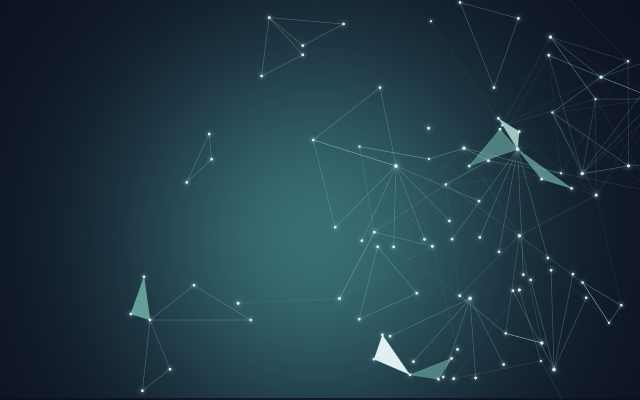
A WebGL 1 fragment shader for this background:

```glsl
precision highp float;
// A teal glow on navy behind a web of thin lines, bright nodes and glassy facets.
// Nodes sit on a jittered grid thinned by a density field and link to random
// neighbours; fans and triangles give the web its larger structure.

uniform vec2 u_resolution;

const float CELL = 0.11;
const vec3 NAVY = vec3(0.045, 0.06, 0.13);
const vec3 TEAL = vec3(0.22, 0.43, 0.45);
const vec3 LINE_COLOR = vec3(0.52, 0.78, 0.74);
const vec3 NODE_COLOR = vec3(0.82, 0.95, 0.95);
const vec3 GLASS = vec3(0.44, 0.70, 0.66);
const vec3 FROST = vec3(0.72, 0.88, 0.85);
const vec3 WHITE = vec3(0.90, 0.96, 0.97);

vec2 hash2(vec2 p) {
  vec3 q = fract(p.xyx * vec3(0.1031, 0.1030, 0.0973));
  q += dot(q, q.yzx + 33.33);
  return fract((q.xx + q.yz) * q.zy);
}

float cover(float dist, float px) {
  return clamp(0.5 - dist / px, 0.0, 1.0);
}

float segment(vec2 p, vec2 a, vec2 b, float px) {
  vec2 ab = b - a;
  float t = clamp(dot(p - a, ab) / max(dot(ab, ab), 0.00001), 0.0, 1.0);
  return cover(length(p - a - ab * t) - 0.0008, px);
}

float node(vec2 p, vec2 center, float radius, float px) {
  float d = length(p - center);
  return max(cover(d - radius, px), 0.2 * exp(-d * d / (5.0 * radius * radius)));
}

// Density of the scattered nodes
float blob(vec2 p, vec2 center, float radius) {
  vec2 q = (p - center) / radius;
  float r2 = dot(q, q);
  return exp(-r2 * r2);
}

float density(vec2 p) {
  float d = 0.72 * blob(p, vec2(1.24, 0.46), 0.40);
  d += 0.45 * blob(p, vec2(1.47, 0.78), 0.25);
  d += 0.45 * blob(p, vec2(1.01, 0.83), 0.13);
  return d + 0.07 * smoothstep(0.35, 0.5, p.x);
}

vec2 nodeAt(vec2 cell) {
  return (cell + 0.1 + 0.8 * hash2(cell + 17.0)) * CELL;
}

bool alive(vec2 cell) {
  return hash2(cell + 53.0).x < density((cell + 0.5) * CELL);
}

// Ink holds line strength in x and node strength in y
void web(inout vec2 ink, vec2 p, float px) {
  vec2 home = floor(p / CELL);
  for (int j = -2; j <= 2; j++) {
    for (int i = -2; i <= 2; i++) {
      vec2 cell = home + vec2(float(i), float(j));
      if (!alive(cell)) continue;
      vec2 a = nodeAt(cell);
      float size = mix(0.0026, 0.0046, hash2(cell + 91.0).y);
      ink.y = max(ink.y, node(p, a, size, px));
      for (int k = 0; k < 6; k++) {
        vec2 pick = hash2(cell + 7.3 * float(k) + 131.0);
        vec2 other = cell + floor(pick * 5.0) - 2.0;
        if (!alive(other)) continue;
        vec2 b = nodeAt(other);
        float strength = 0.08 + 0.36 * (1.0 - smoothstep(0.08, 0.30, length(b - a)));
        ink.x += strength * segment(p, a, b, px);
      }
    }
  }
}

void fan(inout vec2 ink, vec2 p, vec2 hub, float aim, float spread, float reach, float px) {
  ink.y = max(ink.y, node(p, hub, 0.0048, px));
  for (int i = 0; i < 5; i++) {
    float angle = aim + spread * (float(i) / 4.0 - 0.5);
    float size = reach * (0.7 + 0.3 * hash2(hub * 40.0 + float(i)).x);
    vec2 tip = hub + size * vec2(cos(angle), sin(angle));
    ink.x += 0.34 * segment(p, hub, tip, px);
    ink.y = max(ink.y, node(p, tip, 0.0036, px));
  }
}

void outline(inout vec2 ink, vec2 p, vec2 a, vec2 b, vec2 c, float px) {
  ink.x += 0.36 * (segment(p, a, b, px) + segment(p, b, c, px) + segment(p, c, a, px));
  float dots = max(node(p, a, 0.0036, px), node(p, b, 0.0036, px));
  ink.y = max(ink.y, max(dots, node(p, c, 0.0036, px)));
}

float side(vec2 p, vec2 a, vec2 b) {
  vec2 e = normalize(b - a);
  return e.x * (p.y - a.y) - e.y * (p.x - a.x);
}

void facet(inout vec3 color, inout vec2 ink, vec2 p, vec2 a, vec2 b, vec2 c, vec4 tint, float px) {
  float turn = sign(side(c, a, b));
  float inside = min(turn * side(p, a, b), min(turn * side(p, b, c), turn * side(p, c, a)));
  color = mix(color, tint.rgb, tint.a * cover(-inside, px));
  outline(ink, p, a, b, c, px);
}

void main() {
  float px = 1.0 / u_resolution.y;
  vec2 p = gl_FragCoord.xy * px;
  vec2 ink = vec2(0.0);

  // Radial glow with a dark strip along the bottom
  vec2 fromGlow = p - vec2(0.79, 0.41);
  vec3 color = mix(NAVY, TEAL, exp(-dot(fromGlow, fromGlow) / 0.26));
  color = mix(color, NAVY, 0.8 * cover(p.y - 0.005, px));

  // Scattered web and the fans of its main hubs
  web(ink, p, px);
  fan(ink, p, vec2(1.294, 0.627), -1.75, 0.9, 0.32, px);
  fan(ink, p, vec2(1.175, 0.254), -1.9, 1.6, 0.25, px);
  fan(ink, p, vec2(1.385, 0.076), 1.6, 0.9, 0.25, px);
  fan(ink, p, vec2(0.990, 0.585), -1.2, 1.6, 0.24, px);

  // Open triangles
  outline(ink, p, vec2(0.673, 0.956), vec2(0.859, 0.940), vec2(0.757, 0.886), px);
  outline(ink, p, vec2(0.673, 0.956), vec2(0.654, 0.810), vec2(0.757, 0.863), px);
  outline(ink, p, vec2(0.523, 0.665), vec2(0.529, 0.602), vec2(0.467, 0.544), px);
  outline(ink, p, vec2(0.375, 0.200), vec2(0.356, 0.023), vec2(0.425, 0.077), px);
  outline(ink, p, vec2(0.783, 0.650), vec2(0.950, 0.781), vec2(0.990, 0.585), px);
  outline(ink, p, vec2(0.783, 0.650), vec2(0.838, 0.432), vec2(0.990, 0.585), px);
  outline(ink, p, vec2(0.944, 0.383), vec2(0.898, 0.202), vec2(1.042, 0.267), px);
  outline(ink, p, vec2(1.150, 0.994), vec2(1.296, 0.954), vec2(1.235, 0.781), px);
  outline(ink, p, vec2(0.375, 0.200), vec2(0.485, 0.287), vec2(0.627, 0.200), px);

  // Filled facets
  facet(color, ink, p, vec2(0.360, 0.308), vec2(0.327, 0.215), vec2(0.375, 0.200), vec4(GLASS, 0.85), px);
  facet(color, ink, p, vec2(1.025, 0.063), vec2(1.096, 0.052), vec2(1.129, 0.104), vec4(GLASS, 0.60), px);
  facet(color, ink, p, vec2(0.956, 0.163), vec2(0.935, 0.102), vec2(1.025, 0.063), vec4(WHITE, 0.97), px);
  facet(color, ink, p, vec2(1.250, 0.677), vec2(1.173, 0.585), vec2(1.294, 0.627), vec4(GLASS, 0.60), px);
  facet(color, ink, p, vec2(1.246, 0.704), vec2(1.298, 0.671), vec2(1.294, 0.627), vec4(FROST, 0.85), px);
  facet(color, ink, p, vec2(1.294, 0.627), vec2(1.354, 0.552), vec2(1.429, 0.529), vec4(GLASS, 0.70), px);

  color = mix(color, max(color, LINE_COLOR), min(ink.x, 0.7));
  color = mix(color, max(color, NODE_COLOR), ink.y);
  gl_FragColor = vec4(color, 1.0);
}
```
